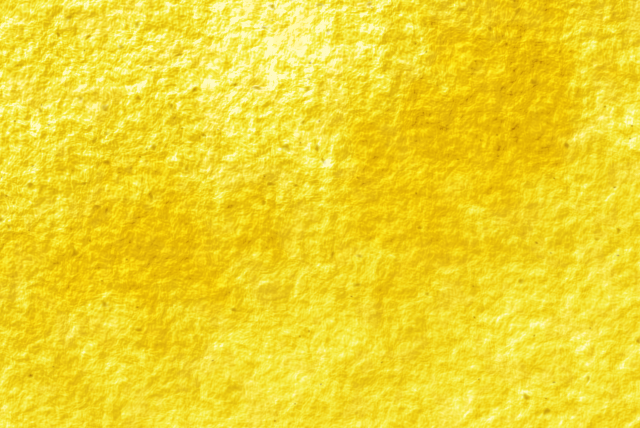
Reproduce this texture procedurally as a Shadertoy shader.

```glsl
// Rough plaster wall in sunlit yellow paint, with worn stains, brush ridges and pits.

const vec3 RAMP[6] = vec3[6](
    vec3(0.87, 0.72, 0.06), vec3(0.94, 0.82, 0.08), vec3(0.96, 0.90, 0.22),
    vec3(0.97, 0.94, 0.37), vec3(0.98, 0.96, 0.55), vec3(1.00, 0.98, 0.74));
const float STOPS[6] = float[6](-1.6, -0.5, 0.55, 1.3, 1.8, 2.4);

const vec3 SHADOW = vec3(0.68, 0.48, 0.02);
const vec3 PIT_BROWN = vec3(0.56, 0.36, 0.02);
const vec3 TAN = vec3(0.94, 0.80, 0.28);
const vec3 GOLD_TINT = vec3(1.02, 0.98, 0.35);

// Broad stains: centre, radius, tone (negative is deep gold, positive is pale)
const vec4 STAINS[10] = vec4[10](
    vec4(1.22, 0.80, 0.27, -1.05), vec4(0.94, 0.62, 0.24, -0.65),
    vec4(0.40, 0.43, 0.26, -0.95), vec4(0.10, 0.38, 0.20, -0.45),
    vec4(0.95, 0.33, 0.20, -0.40), vec4(0.66, 0.90, 0.23, 1.35),
    vec4(0.20, 0.80, 0.30, 0.45), vec4(0.62, 0.14, 0.20, 0.55),
    vec4(1.48, 0.74, 0.15, 0.90), vec4(1.30, 0.15, 0.30, 0.35));

const vec2 LIGHT = vec2(-0.6, 0.8);
const float TONE_BIAS = 0.12;
const float STAIN_GAIN = 1.3;
const float RELIEF = 0.8;
const float GRAIN_SCALE = 23.0;
const float BLOTCH = 0.95;
const float RIDGES = 1.0;
const float SHADE_KNEE = -1.0;

vec2 hash2(vec2 p) {
    vec3 q = fract(p.xyx * vec3(0.1031, 0.1030, 0.0973));
    q += dot(q, q.yzx + 33.33);
    return fract((q.xx + q.yz) * q.zy);
}

float cornerDot(vec2 cell, vec2 offset) {
    float angle = 6.2832 * hash2(cell).x;
    return dot(vec2(cos(angle), sin(angle)), offset);
}

float gradNoise(vec2 p) {
    vec2 i = floor(p), f = p - i;
    vec2 u = f * f * f * (f * (f * 6.0 - 15.0) + 10.0);
    vec2 e = vec2(1.0, 0.0);
    return mix(mix(cornerDot(i, f), cornerDot(i + e, f - e), u.x),
               mix(cornerDot(i + e.yx, f - e.yx), cornerDot(i + 1.0, f - 1.0), u.x), u.y);
}

// Light minus shade on the slopes of a noise surface
float emboss(vec2 p, vec2 dir) {
    return gradNoise(p - 0.35 * dir) - gradNoise(p + 0.35 * dir);
}

// Each octave is turned so that no lattice direction shows
float grainRelief(vec2 p) {
    float sum = 0.0, freq = GRAIN_SCALE;
    vec4 weight = vec4(0.9, 1.5, 1.5, 1.2);
    for (int i = 0; i < 4; i++) {
        float angle = 0.5 + 1.1 * float(i);
        mat2 turn = mat2(cos(angle), sin(angle), -sin(angle), cos(angle));
        float resolved = 1.0 - smoothstep(0.55, 1.0, freq / iResolution.y);
        sum += weight[i] * resolved * emboss(turn * p * freq + float(i) * 17.3, turn * LIGHT);
        freq *= 1.97;
    }
    return sum;
}

// Ridges running along a unit direction
float ridges(vec2 p, vec2 along, vec2 freq) {
    vec2 across = vec2(-along.y, along.x);
    return emboss(vec2(dot(p, along), dot(p, across)) * freq, vec2(0.0, 1.0));
}

float stainTone(vec2 p) {
    float tone = 0.0;
    for (int i = 0; i < 10; i++) {
        vec2 d = (p - STAINS[i].xy) / STAINS[i].z;
        tone += STAINS[i].w * exp(-dot(d, d));
    }
    return STAIN_GAIN * tone;
}

// x: dark hollow, y: lit far rim
vec2 pits(vec2 p, float scale, float chance, float size) {
    vec2 result = vec2(0.0), q = p * scale, cell = floor(q);
    float blur = 1.2 * scale / iResolution.y;
    for (int y = -1; y <= 1; y++)
    for (int x = -1; x <= 1; x++) {
        vec2 id = cell + vec2(x, y);
        vec2 rnd = hash2(id + 71.0), kind = hash2(id + 153.0);
        vec2 d = (q - id - rnd) * vec2(1.0, 0.8 + 0.6 * kind.y);
        float radius = size * (0.4 + 0.6 * kind.y);
        float present = step(kind.x, chance);
        float hollow = 1.0 - smoothstep(radius * 0.4 - blur, radius + blur, length(d));
        float rim = 1.0 - smoothstep(0.0, radius * 1.3 + blur, length(d + LIGHT * radius * 1.4));
        result = max(result, present * vec2(hollow, rim));
    }
    return result;
}

vec3 paintColour(float tone) {
    vec3 colour = mix(SHADOW, RAMP[0], smoothstep(-3.2, STOPS[0], tone));
    for (int i = 1; i < 6; i++)
        colour = mix(colour, RAMP[i], clamp((tone - STOPS[i - 1]) / (STOPS[i] - STOPS[i - 1]), 0.0, 1.0));
    return colour;
}

void mainImage(out vec4 fragColor, in vec2 fragCoord) {
    vec2 p = fragCoord / iResolution.y;
    vec2 warp = vec2(gradNoise(p * 9.0), gradNoise(p * 9.0 + 40.0));
    vec2 crumble = vec2(gradNoise(p * 38.0 + 9.0), gradNoise(p * 38.0 + 60.0));

    // Worn paint layers
    float stain = stainTone(p + 0.16 * warp + 0.08 * crumble);
    float blotch = gradNoise(p * 6.0 + 3.0) + 0.9 * gradNoise(p * 17.0 + 1.5 * warp);
    float tone = TONE_BIAS + stain + BLOTCH * (blotch + 0.6 * crumble.x);

    // Lit relief, coarser towards the upper left
    float rough = smoothstep(0.0, 0.9, p.y - 0.45 * p.x + 0.25);
    vec2 surface = p + 0.012 * warp + 0.004 * crumble;
    tone += RELIEF * mix(0.8, 1.35, rough) * grainRelief(surface);

    // Upright strokes in the middle, slanting ones at the lower right
    float upright = exp(-pow((p.x - 0.68) / 0.3, 2.0)) * smoothstep(0.1, 0.5, p.y);
    float slanted = smoothstep(0.7, 1.3, p.x - 0.6 * p.y);
    tone += RIDGES * upright * ridges(surface, vec2(0.3, 0.954), vec2(9.0, 38.0));
    tone += RIDGES * slanted * ridges(surface, vec2(0.82, 0.572), vec2(8.0, 36.0));

    // Pits and specks
    vec2 hollow = pits(surface + 0.006 * crumble, 17.0, 0.05 + 0.25 * rough, 0.16);
    vec2 speck = pits(surface, 34.0, 0.03, 0.10);
    tone += 0.7 * hollow.y - 1.3 * hollow.x;

    // Bounced light softens the deepest shade
    tone = max(tone, SHADE_KNEE) + 0.6 * min(tone - SHADE_KNEE, 0.0);

    vec3 colour = paintColour(tone);
    float dusty = smoothstep(0.05, 0.4, gradNoise(p * 11.0 + 25.0) + 0.6 * crumble.y);
    colour = mix(colour, TAN * (1.0 + 0.06 * tone), 0.22 * dusty);
    colour *= mix(vec3(1.0), GOLD_TINT, smoothstep(0.2, 1.3, -stain - 0.4 * blotch));
    colour = mix(colour, PIT_BROWN, max(0.3 * hollow.x, 0.6 * speck.x));
    fragColor = vec4(clamp(colour, 0.0, 1.0), 1.0);
}
```
